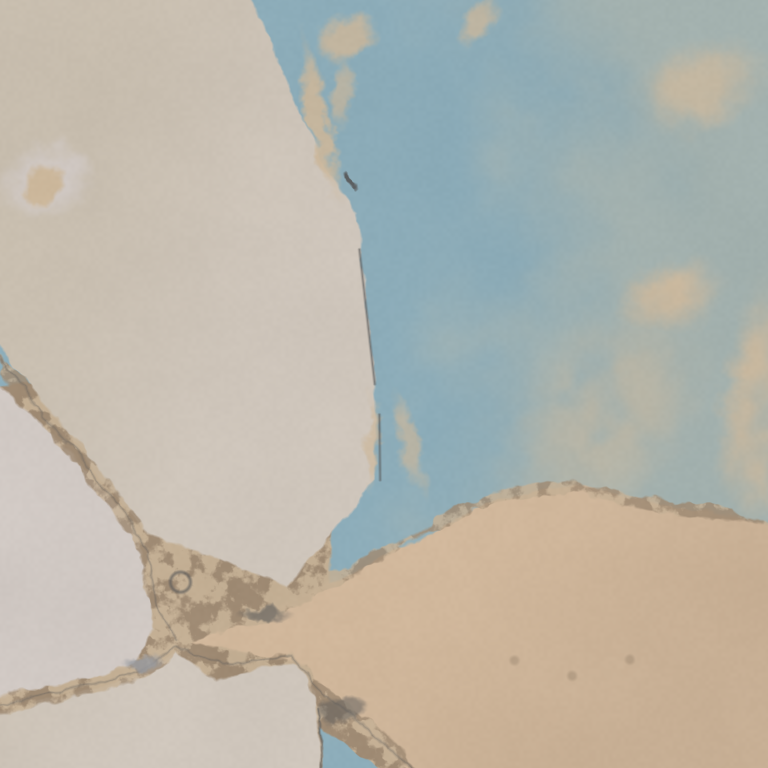
Reproduce this texture procedurally as a Shadertoy shader.

```glsl
// Weathered wall: cream plates, a faded blue field and a tan slab meet at a
// crumbled joint. Plates are polygon distances in a noise-warped domain, cracks
// are polyline distances, stains are soft ellipses broken up by layered noise.

float hash(vec2 p) {
    vec3 q = fract(vec3(p.xyx) * .1031);
    q += dot(q, q.yzx + 33.33);
    return fract((q.x + q.y) * q.z);
}

float noise(vec2 p) {
    vec2 i = floor(p), f = fract(p);
    f = f * f * (3. - 2. * f);
    return mix(mix(hash(i), hash(i + vec2(1, 0)), f.x),
               mix(hash(i + vec2(0, 1)), hash(i + 1.), f.x), f.y);
}

float fbm(vec2 p) {
    float sum = 0., amp = .5;
    for (int i = 0; i < 4; i++) {
        sum += amp * noise(p);
        p = mat2(1.6, 1.2, -1.2, 1.6) * p + 7.3;
        amp *= .5;
    }
    return sum;
}

float segment(vec2 p, vec2 a, vec2 b) {
    vec2 e = b - a, w = p - a;
    return length(w - e * clamp(dot(w, e) / max(dot(e, e), 1e-6), 0., 1.));
}

// Signed distance, negative inside
float polygon(vec2 p, vec2 v[10]) {
    float d = 9., s = 1.;
    for (int i = 0; i < 10; i++) {
        vec2 a = v[i], b = v[(i + 1) % 10];
        d = min(d, segment(p, a, b));
        if ((a.y > p.y) != (b.y > p.y) &&
            p.x < a.x + (b.x - a.x) * (p.y - a.y) / (b.y - a.y)) s = -s;
    }
    return s * d;
}

float polyline(vec2 p, vec2 v[7]) {
    float d = 9.;
    for (int i = 0; i < 6; i++) d = min(d, segment(p, v[i], v[i + 1]));
    return d;
}

float cover(float d) {
    float soft = max(1.2 / iResolution.y, .0022);
    return 1. - smoothstep(-soft, soft, d);
}

// Sheared ellipse: centre in xy, radii in zw
float stain(vec2 p, vec4 e, float shear, float soft) {
    p -= e.xy;
    p.x -= shear * p.y;
    return 1. - smoothstep(1. - soft, 1. + soft, length(p / e.zw));
}

void mainImage(out vec4 fragColor, in vec2 fragCoord) {
    vec2 uv = fragCoord / iResolution.xy;
    vec2 rough = vec2(fbm(uv * 38.), fbm(uv * 38. + 40.)) - .47;
    vec2 p = uv + rough * .014, q = uv + rough * .035;
    float cloud = fbm(uv * 9. + 3.), grit = fbm(uv * 55. + 9.);
    vec3 peach = vec3(.80, .72, .61), brown = vec3(.62, .54, .45);
    vec3 chalk = vec3(.815, .785, .765), dark = vec3(.34);

    // Faded blue field with broad worn areas and small chips
    vec3 col = mix(vec3(.55, .675, .725), vec3(.635, .69, .68),
                   smoothstep(.48, .9, uv.x + (cloud - .5) * .4));
    float worn = .75 * stain(q, vec4(.91, .885, .06, .045), .3, .6);
    worn = max(worn, .9 * stain(q, vec4(.87, .61, .05, .04), .4, .6));
    worn = max(worn, .9 * stain(q, vec4(.99, .48, .04, .13), .1, .5));
    worn = max(worn, .5 * stain(q, vec4(.79, .46, .09, .11), .4, .7));
    worn *= .45 + .75 * smoothstep(.35, .6, cloud);
    worn = max(worn, stain(q, vec4(.45, .95, .028, .026), .4, .4));
    worn = max(worn, .8 * stain(q, vec4(.447, .88, .012, .04), .1, .5));
    worn = max(worn, .9 * stain(q, vec4(.622, .972, .017, .022), .4, .5));
    worn = max(worn, .8 * stain(q, vec4(.532, .425, .013, .05), -.25, .5));
    col = mix(col, peach, worn * .85);

    // Crumbled mortar, leaving a blue sliver at the bottom
    float mortar = max(cover(max(p.x - .43, p.y - .5)), cover(p.y - .24));
    float sliver = cover(max(.417 - p.x, p.y - .045 + .75 * (p.x - .43)));
    vec3 rubble = mix(brown, peach, .8 * smoothstep(.38, .55, grit));
    col = mix(col, rubble, mortar * (1. - sliver));

    // Plates
    float cream = polygon(p, vec2[10](vec2(-.1, 1.1), vec2(.29, 1.1), vec2(.345, .955), vec2(.435, .765),
        vec2(.465, .72), vec2(.488, .505), vec2(.488, .375), vec2(.375, .238), vec2(.19, .305), vec2(-.1, .675)));
    float pale = polygon(p, vec2[10](vec2(-.1, .62), vec2(0, .5), vec2(.065, .44), vec2(.13, .37),
        vec2(.175, .31), vec2(.193, .23), vec2(.2, .18), vec2(.17, .13), vec2(0, .093), vec2(-.1, .07)));
    float low = polygon(p, vec2[10](vec2(-.1, .06), vec2(0, .075), vec2(.17, .115), vec2(.23, .148),
        vec2(.28, .115), vec2(.34, .13), vec2(.39, .135), vec2(.414, .1), vec2(.414, -.1), vec2(-.1, -.1)));
    float slab = polygon(p, vec2[10](vec2(1.1, .3), vec2(.92, .333), vec2(.75, .368), vec2(.65, .35),
        vec2(.46, .255), vec2(.25, .162), vec2(.4, .135), vec2(.45, .06), vec2(.58, -.04), vec2(1.1, -.04)));
    vec3 plaster = mix(vec3(.78, .74, .68), vec3(.81, .775, .735), smoothstep(-.1, .4, uv.x - uv.y * .4 + .2));
    vec3 clay = vec3(.82, .72, .61) * mix(1., .945, smoothstep(.1, 1., uv.x - uv.y));
    col = mix(col, plaster, cover(min(cream, low)));
    col = mix(col, chalk, cover(pale));
    col = mix(col, clay, cover(slab));

    // Peach fringe and the chipped spot on the cream plate
    col = mix(col, peach, .9 * stain(q, vec4(.417, .845, .012, .085), -.22, .4));
    col = mix(col, peach, .7 * stain(q, vec4(.485, .425, .007, .05), 0., .5));
    col = mix(col, chalk, stain(q, vec4(.06, .765, .05, .042), 0., .4));
    col = mix(col, peach, stain(q, vec4(.056, .762, .027, .029), 0., .25));

    // Cracks of uneven width
    float width = .002 + .01 * smoothstep(.3, .65, fbm(uv * 24.));
    float seam = polyline(p, vec2[7](vec2(-.02, .56), vec2(.06, .455), vec2(.11, .4),
        vec2(.17, .32), vec2(.19, .28), vec2(.205, .21), vec2(.23, .165)));
    float ridge = polyline(p, vec2[7](vec2(.23, .165), vec2(.34, .2), vec2(.46, .258),
        vec2(.57, .318), vec2(.65, .352), vec2(.75, .364), vec2(1.02, .315)));
    float foot = polyline(p, vec2[7](vec2(-.02, .08), vec2(.17, .12), vec2(.23, .155),
        vec2(.29, .135), vec2(.38, .145), vec2(.44, .08), vec2(.55, -.01)));
    float slit = min(segment(uv, vec2(.468, .675), vec2(.488, .5)), segment(uv, vec2(.494, .46), vec2(.495, .375)));
    slit = min(slit, segment(p, vec2(.415, 0), vec2(.418, .075)));
    col = mix(col, rubble, .85 * cover(min(min(seam, ridge), foot) - width));
    col = mix(col, dark, .4 * cover(min(seam, foot) - .001));
    col = mix(col, dark, .7 * cover(slit - .0012));

    // Pebble ring, chips and specks
    float pebble = length(uv - vec2(.235, .242));
    col = mix(col, dark, .6 * cover(abs(pebble - .013) - .002));
    col = mix(col, dark, .6 * stain(q, vec4(.345, .202, .026, .009), .8, .4));
    col = mix(col, dark, .5 * stain(q, vec4(.448, .07, .025, .016), 0., .3));
    col = mix(col, vec3(.6, .61, .63), .8 * stain(q, vec4(.187, .137, .024, .011), .8, .4));
    col = mix(col, dark, .9 * stain(q, vec4(.456, .764, .006, .008), -.5, .4));
    for (float k = 0.; k < 3.; k++)
        col = mix(col, brown, .5 * stain(uv, vec4(.67 + .075 * k, .14 - .02 * sin(k * 1.6), .006, .006), 0., .5));

    // Fine weave and broad tonal drift
    col += (noise(uv * 190.) - .5) * .012 + (cloud - .47) * .03;
    fragColor = vec4(col, 1);
}
```
